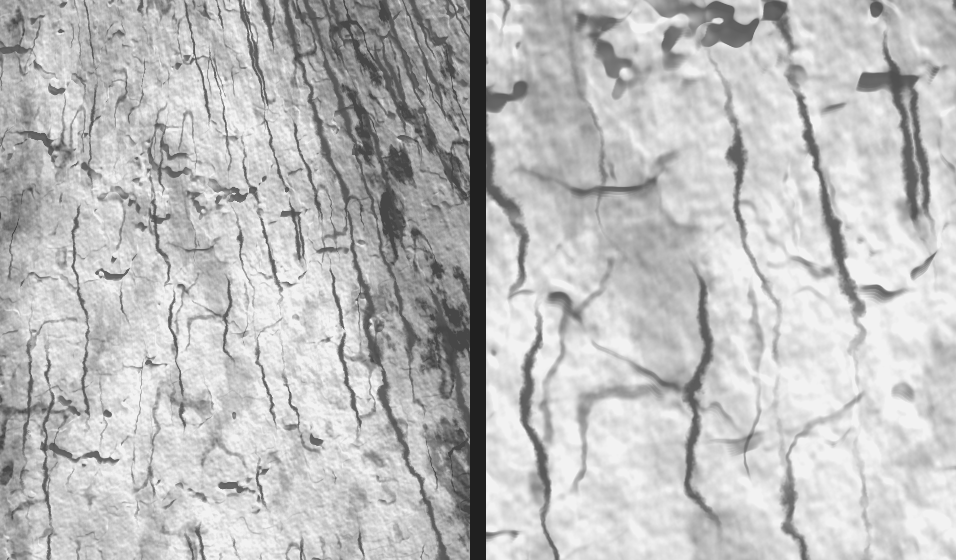
Left, the full canvas; right, a detail of the centre.
Write a WebGL 2 fragment shader that draws this texture.

```glsl
#version 300 es
precision highp float;

uniform vec2 u_resolution;
out vec4 fragColor;

float hash(vec2 p) {
  return fract(sin(dot(p, vec2(127.1, 311.7))) * 43758.5453);
}

float noise(vec2 p) {
  vec2 i = floor(p), f = fract(p);
  f = f * f * (3.0 - 2.0 * f);
  return mix(mix(hash(i), hash(i + vec2(1, 0)), f.x),
             mix(hash(i + vec2(0, 1)), hash(i + vec2(1, 1)), f.x), f.y);
}

float fbm(vec2 p) {
  float sum = 0.0, amp = 0.46;
  for (int i = 0; i < 5; i++) {
    sum += amp * noise(p);
    p = mat2(1.6, 1.2, -1.2, 1.6) * p + 3.7;
    amp *= 0.58;
  }
  return sum;
}

// Bedding coordinates: x follows the fanned strata, y is depth from the top
vec2 strata(vec2 p) {
  float depth = 1.0 - p.y;
  return vec2((p.x + 0.1 * depth) / (1.0 + 0.75 * depth), depth);
}

float wobble(vec2 p) {
  return noise(p * 19.0) + 0.35 * noise(p * 53.0) + 0.16 * noise(p * 127.0);
}

// Overlapping flakes, each leaning outward at its slanted lower edge
float flakes(vec2 q, vec2 density, vec2 warp) {
  vec2 v = vec2(q.x, q.y + 0.45 * q.x) * density + warp;
  vec2 cell = floor(v);
  float height = 0.0, total = 0.0;
  for (int j = -1; j <= 1; j++)
    for (int i = -1; i <= 1; i++) {
      vec2 id = cell + vec2(i, j);
      vec2 r = v - id - vec2(hash(id), hash(id + 17.3));
      float weight = exp(-30.0 * length(r));
      height += weight * (0.7 * hash(id + 41.9) + 0.6 * r.y);
      total += weight;
    }
  return height / max(total, 1e-20);
}

float slabs(vec2 p) {
  vec2 q = strata(p);
  vec2 warp = vec2(wobble(p), wobble(p + 9.0));
  float small = 0.4 + 0.35 * smoothstep(0.2, 0.8, p.y);
  return 0.75 * flakes(q, vec2(9.0, 4.5), warp * 0.8)
       + small * flakes(q, vec2(23.0, 11.0), warp * 1.1);
}

// Shadow cast by higher flakes toward the light
float castShadow(vec2 p, vec2 light, float height) {
  float rise = 0.0;
  for (int k = 1; k <= 7; k++) {
    float t = 0.0019 * float(k);
    rise = max(rise, slabs(p + light * t) - height - 22.0 * t);
  }
  return smoothstep(0.06, 0.4, rise);
}

// Long ragged fissures along the strata, opening and closing with depth
float fissures(vec2 p) {
  vec2 q = strata(p);
  q.x += 0.045 * (fbm(p * 6.0) - 0.5) + 0.009 * (fbm(p * 50.0) - 0.5);
  float ragged = 2.6 * fbm(vec2(q.x * 60.0, q.y * 32.0) + 31.0) - 0.45;
  float dark = 0.0;
  for (int i = 0; i < 30; i++) {
    float n = float(i);
    float major = 1.0 - step(0.5, mod(n, 15.0));
    float x = 0.075 + 0.0288 * n + 0.025 * (1.0 - major) * (hash(vec2(n, 2.0)) - 0.5);
    float open = smoothstep(0.42 - 0.35 * major, 0.95, noise(vec2(n * 9.1, q.y * 7.0)));
    float size = mix(0.002, 0.0075, smoothstep(0.38, 0.5, x));
    float width = max(ragged, 0.0) * open * size;
    float line = 1.0 - smoothstep(width * 0.3, width + 0.0016, abs(q.x - x));
    dark = max(dark, line * smoothstep(0.0, 0.0014, width));
  }
  return dark;
}

// Short gashes where a stretched noise crosses its middle value
float gashes(vec2 p) {
  vec2 q = strata(p) + 0.02 * (fbm(p * 18.0) - 0.5);
  float ridge = abs(noise(vec2(q.x * 48.0 + q.y * 5.0, q.y * 13.0)) - 0.5);
  return (1.0 - smoothstep(0.01, 0.075, ridge)) * smoothstep(0.46, 0.62, fbm(p * 15.0 + 51.0));
}

// Grain and streaks on the rock skin, from coarse to fine
float skin(vec2 p) {
  vec2 q = strata(p);
  return 1.5 * fbm(vec2(q.x * 38.0, q.y * 21.0)) + 0.35 * noise(vec2(q.x * 150.0, q.y * 28.0))
       + 0.22 * noise(p * 200.0);
}

void main() {
  vec2 p = gl_FragCoord.xy / u_resolution.y;
  vec2 q = strata(p);
  vec2 light = normalize(vec2(0.4, 0.9));
  float height = slabs(p);

  // Broad tone: bright middle, darker flanks
  float wander = 0.07 * (fbm(p * 9.0) - 0.5);
  float right = smoothstep(0.45, 0.57, q.x + wander);
  float left = 1.0 - smoothstep(0.055, 0.085, q.x + wander);
  vec2 c = p - vec2(0.41, 0.4);
  float tone = 0.765 + 0.14 * exp(-6.0 * dot(c, c)) - 0.2 * right - 0.14 * left;
  tone += 0.32 * (fbm(p * 5.0 + 11.0) - 0.5);

  // Relief of the slabs and of the grain
  float slope = height - slabs(p + light * 0.003);
  tone += clamp(0.45 * slope, -0.2, 0.14);
  tone += 0.38 * (skin(p) - skin(p + light * 0.0045));
  tone += 0.18 * (fbm(p * 70.0) - 0.5);

  // Weathered stains with ragged borders
  float patchy = fbm(vec2(q.x * 28.0, q.y * 10.0) + 4.0) + 0.2 * (fbm(p * 48.0) - 0.5);
  tone -= smoothstep(0.58, 0.7, patchy) * mix(0.12, 0.32, right);

  // Gashes, cast shadows and open fissures
  tone -= 0.27 * gashes(p);
  float shade = castShadow(p, light, height) * smoothstep(0.3, 0.5, fbm(p * 9.0 + 23.0));
  tone = mix(tone, 0.34, 0.88 * shade);
  tone = mix(tone, 0.31, 0.88 * fissures(p));

  fragColor = vec4(vec3(clamp(tone, 0.28, 0.95)), 1.0);
}
```
